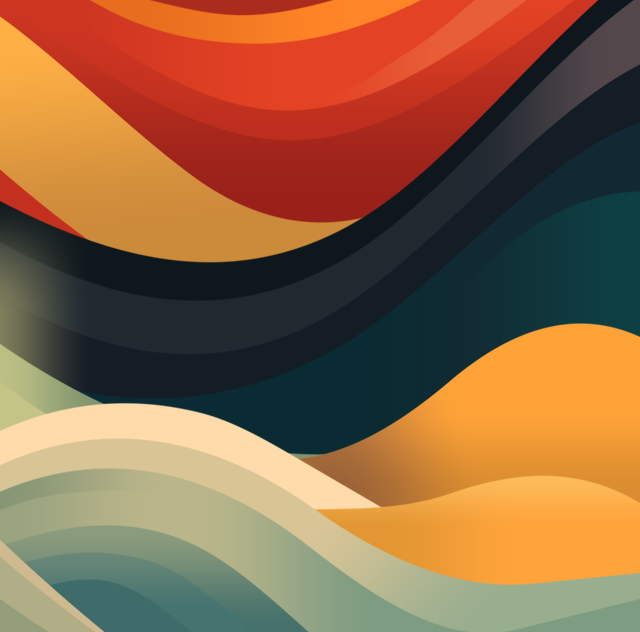
Reproduce this background procedurally as a Shadertoy shader.

```glsl
// Cubic through two anchors, each holding (x, height, slope)
float hermite(float x, vec3 a, vec3 b) {
    float w = b.x - a.x;
    float t = (x - a.x) / w;
    float s = 1.0 - t;
    return a.y * s * s * (1.0 + 2.0 * t) + b.y * t * t * (3.0 - 2.0 * t)
         + w * t * s * (a.z * s - b.z * t);
}

// Wave through three anchors, straight beyond its ends
float wave(float x, vec3 a, vec3 b, vec3 c) {
    if (x < a.x) return a.y + a.z * (x - a.x);
    if (x > c.x) return c.y + c.z * (x - c.x);
    return x < b.x ? hermite(x, a, b) : hermite(x, b, c);
}

// Paints everything under an edge height
void fillBelow(inout vec3 color, vec3 paint, float y, float edge) {
    float soft = 1.0 / iResolution.y;
    color = mix(color, paint, 1.0 - smoothstep(-soft, soft, y - edge));
}

void fillWave(inout vec3 color, vec3 paint, vec2 p, vec3 a, vec3 b, vec3 c) {
    fillBelow(color, paint, p.y, wave(p.x, a, b, c));
}

void mainImage(out vec4 fragColor, in vec2 fragCoord) {
    vec2 p = fragCoord / iResolution.xy;
    float x = p.x, y = p.y;
    vec3 color = vec3(0.67, 0.17, 0.11);

    // Red bowl with its orange ring
    fillWave(color, mix(vec3(0.91, 0.43, 0.12), vec3(1.0, 0.52, 0.15), smoothstep(0.2, 0.55, x)), p,
        vec3(0.234, 1.0, -0.25), vec3(0.378, 0.976, 0.0), vec3(0.521, 1.0, 0.28));
    vec3 scarlet = mix(vec3(0.81, 0.21, 0.13), vec3(0.89, 0.26, 0.14), smoothstep(0.1, 0.45, x));
    fillWave(color, scarlet, p,
        vec3(0.141, 1.0, -0.61), vec3(0.391, 0.931, -0.02), vec3(0.658, 1.0, 0.51));
    fillWave(color, mix(scarlet, vec3(0.91, 0.37, 0.22), smoothstep(0.48, 0.72, x)), p,
        vec3(0.521, 0.852, 0.2), vec3(0.638, 0.918, 0.61), vec3(0.742, 1.0, 0.86));
    fillWave(color, mix(vec3(0.74, 0.18, 0.12), scarlet, smoothstep(0.78, 1.0, y)), p,
        vec3(0.078, 1.0, -0.76), vec3(0.449, 0.825, 0.0), vec3(0.823, 1.0, 0.76));
    fillWave(color, mix(vec3(0.6, 0.13, 0.1), vec3(0.8, 0.21, 0.13), smoothstep(0.67, 1.0, y)), p,
        vec3(0.0, 1.0, -0.73), vec3(0.456, 0.778, 0.0), vec3(0.898, 1.0, 0.76));

    // Amber sash and the red corner under it
    fillWave(color, mix(vec3(0.8, 0.54, 0.23), vec3(1.0, 0.69, 0.27), smoothstep(0.6, 0.95, y - 0.1 * x)), p,
        vec3(0.0, 0.974, -0.73), vec3(0.299, 0.723, -0.75), vec3(0.573, 0.657, 0.25));
    fillBelow(color, vec3(0.77, 0.19, 0.12), y, 0.732 - 0.88 * x + 0.5 * x * x);

    // Night bands, lit from the left with olive
    float glow = (1.0 - smoothstep(-0.02, 0.15, x)) * (1.0 - smoothstep(0.5, 0.7, y));
    vec3 olive = vec3(0.52, 0.51, 0.37);
    vec3 slate = mix(vec3(0.125, 0.16, 0.19), vec3(0.33, 0.28, 0.3), smoothstep(0.72, 0.97, x));
    vec3 teal = mix(vec3(0.04, 0.17, 0.2), vec3(0.07, 0.16, 0.2), smoothstep(0.55, 0.8, x));
    vec3 sea = mix(teal, vec3(0.05, 0.25, 0.26), smoothstep(0.68, 1.0, x));
    fillWave(color, mix(vec3(0.055, 0.09, 0.115), olive, glow), p,
        vec3(0.0, 0.682, -0.53), vec3(0.569, 0.657, 0.63), vec3(0.935, 1.0, 0.91));
    fillWave(color, mix(slate, olive, glow), p,
        vec3(0.0, 0.617, -0.56), vec3(0.56, 0.604, 0.66), vec3(1.0, 1.007, 0.71));
    fillWave(color, mix(vec3(0.08, 0.11, 0.15), olive, glow), p,
        vec3(0.0, 0.532, -0.59), vec3(0.547, 0.522, 0.68), vec3(1.0, 0.898, 0.51));
    fillWave(color, mix(teal, olive, glow), p,
        vec3(0.0, 0.42, -0.41), vec3(0.521, 0.446, 0.56), vec3(1.0, 0.806, 0.35));
    fillWave(color, sea, p,
        vec3(0.573, 0.42, 0.71), vec3(0.781, 0.602, 0.86), vec3(1.0, 0.697, 0.02));

    // Pale green slope at the left
    float slope = 0.456 - 0.7 * x + 0.7 * x * x;
    fillBelow(color, mix(vec3(0.74, 0.75, 0.52), vec3(0.5, 0.58, 0.43), smoothstep(0.0, 0.16, x)), y, slope);
    fillBelow(color, vec3(0.77, 0.77, 0.53), y, slope - 0.06 - 0.06 * x);

    // Back dune, cream hill, front dune
    vec3 dune = mix(vec3(0.7, 0.45, 0.25), vec3(1.0, 0.64, 0.22), smoothstep(0.5, 0.75, x + 0.3 * (y - 0.3)));
    dune *= mix(0.86, 1.0, smoothstep(0.22, 0.36, y));
    fillWave(color, dune, p,
        vec3(0.466, 0.274, 0.1), vec3(0.703, 0.397, 0.86), vec3(1.0, 0.467, -0.46));
    fillWave(color, vec3(1.0, 0.86, 0.67), p,
        vec3(0.0, 0.318, 0.46), vec3(0.3125, 0.347, -0.25), vec3(0.466, 0.274, -0.59));
    vec3 honey = mix(vec3(0.89, 0.59, 0.2), vec3(1.0, 0.64, 0.23), smoothstep(0.6, 0.82, x));
    honey = mix(honey, vec3(0.99, 0.74, 0.37), smoothstep(0.16, 0.26, y));
    fillWave(color, honey, p,
        vec3(0.492, 0.194, 0.02), vec3(0.703, 0.219, 0.35), vec3(1.0, 0.204, -0.61));

    // Nested sage hills, beige outside to deep teal inside
    vec3 khaki = mix(vec3(0.73, 0.71, 0.54), vec3(0.49, 0.61, 0.51), smoothstep(0.3, 0.6, x));
    fillWave(color, mix(vec3(0.85, 0.77, 0.59), vec3(0.6, 0.68, 0.56), smoothstep(0.3, 0.75, x - y)), p,
        vec3(0.0, 0.264, 0.46), vec3(0.492, 0.194, -0.72), vec3(0.833, 0.0765, 0.1));
    fillWave(color, mix(vec3(0.53, 0.59, 0.46), khaki, smoothstep(0.0, 0.27, x)), p,
        vec3(0.0, 0.222, 0.43), vec3(0.482, 0.136, -0.79), vec3(0.807, 0.004, 0.25));
    fillWave(color, mix(vec3(0.6, 0.64, 0.5), khaki, smoothstep(0.0, 0.25, x)), p,
        vec3(0.0, 0.193, 0.41), vec3(0.195, 0.224, 0.0), vec3(0.39, 0.129, -0.8));
    fillWave(color, mix(vec3(0.27, 0.44, 0.42), vec3(0.55, 0.61, 0.49), smoothstep(0.0, 0.17, y)), p,
        vec3(0.0, 0.136, 0.35), vec3(0.299, 0.14, -0.46), vec3(0.482, 0.0, -0.91));
    fillWave(color, mix(vec3(0.27, 0.45, 0.44), vec3(0.41, 0.53, 0.47), smoothstep(0.03, 0.13, y)), p,
        vec3(0.0, 0.096, 0.41), vec3(0.234, 0.112, -0.3), vec3(0.391, 0.0, -0.96));
    fillWave(color, vec3(0.25, 0.42, 0.42), p,
        vec3(0.052, 0.067, 0.3), vec3(0.169, 0.08, -0.2), vec3(0.299, 0.0, -0.86));

    // Corner bank
    float bank = 0.146 - 0.96 * x + 0.4 * x * x;
    fillBelow(color, vec3(0.81, 0.73, 0.56), y, bank);
    fillBelow(color, vec3(0.69, 0.68, 0.53), y, bank - 0.027 + 0.1 * x);
    fillBelow(color, vec3(0.58, 0.62, 0.48), y, bank - 0.094 + 0.25 * x);

    fragColor = vec4(color, 1.0);
}
```
